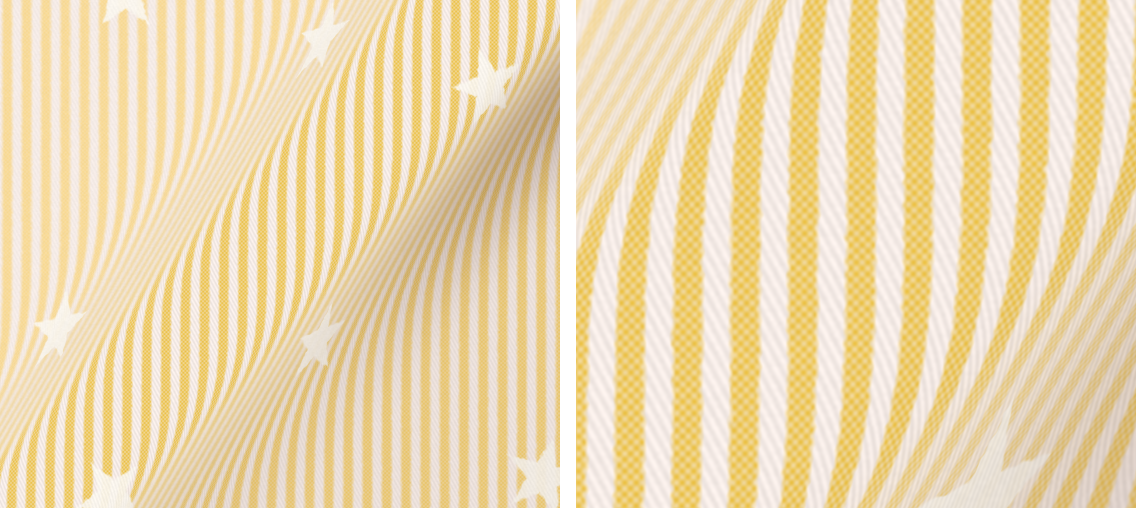
Left: the whole. Right: its middle third, enlarged.
Write a WebGL 2 fragment shader that draws this texture.

```glsl
#version 300 es
precision highp float;
// Draped cotton with yellow and white stripes, scattered pale stars and a diagonal fold.

uniform vec2 u_resolution;
out vec4 fragColor;

// All lengths are in canvas widths.
const float TAU = 6.2831853;
const float STRIPE_PERIOD = 0.0345;
const float STRIPE_CENTRE = 0.013;
const float STRIPE_DUTY = 0.50;
const float THREAD = 0.0069;

// Fold valleys: x = offset + slope * y, with the cloth each takes in.
const vec3 LEFT_VALLEY = vec3(-0.128, 0.87, 0.2344);
const vec3 RIGHT_VALLEY = vec3(0.277, 0.93, 0.2266);
// Half widths of each valley on its flat side and on the raised side.
const vec2 LEFT_WIDTH = vec2(0.064, 0.046);
const vec2 RIGHT_WIDTH = vec2(0.076, 0.056);

// Star rows: start and step hold x, y and turn.
const int STAR_ROWS = 3;
const vec3 ROW_START[STAR_ROWS] = vec3[](
    vec3(0.224, 0.922, 0.0), vec3(0.107, 0.318, 0.15), vec3(0.200, 0.020, 0.6));
const vec3 ROW_STEP[STAR_ROWS] = vec3[](
    vec3(0.325, -0.085, 0.16), vec3(0.434, -0.020, 0.1), vec3(0.742, 0.035, -0.85));
const float ROW_BOW = 0.028;
const float STAR_RADIUS = 0.071;
const float STAR_WAIST = 0.42;
const float STAR_DRAPE = 0.62;

const vec3 WHITE = vec3(0.960, 0.923, 0.905);
const vec3 YELLOW_SOFT = vec3(0.970, 0.855, 0.595);
const vec3 YELLOW_DEEP = vec3(0.930, 0.790, 0.395);
const vec3 YELLOW_PALE = vec3(0.955, 0.870, 0.690);
const vec3 STAR_CREAM = vec3(0.980, 0.965, 0.935);
const vec3 SHADOW_TINT = vec3(0.74, 0.69, 0.66);

float hash(vec2 p) {
    p = fract(p * vec2(0.1031, 0.1137));
    p += dot(p, p.yx + 33.33);
    return fract((p.x + p.y) * p.x * 47.0);
}

float noise(vec2 p) {
    vec2 cell = floor(p), f = fract(p);
    f = f * f * (3.0 - 2.0 * f);
    return mix(mix(hash(cell), hash(cell + vec2(1, 0)), f.x),
               mix(hash(cell + vec2(0, 1)), hash(cell + vec2(1, 1)), f.x), f.y);
}

float valleyOffset(vec2 p, vec3 valley) {
    return p.x - valley.x - valley.y * p.y;
}

// Smooth step through a valley, with its own width before and after.
float valleyRise(float d, float before, float after) {
    return 0.5 + 0.5 * tanh(d / mix(before, after, smoothstep(-0.08, 0.08, d)));
}

// Cloth gathered between the left edge and p.
float gathered(vec2 p) {
    float left = valleyRise(valleyOffset(p, LEFT_VALLEY), LEFT_WIDTH.x, LEFT_WIDTH.y);
    float right = valleyRise(valleyOffset(p, RIGHT_VALLEY), RIGHT_WIDTH.y, RIGHT_WIDTH.x);
    return LEFT_VALLEY.z * left + RIGHT_VALLEY.z * right;
}

// Signed distance to a five-pointed star, turned counter-clockwise.
float starDistance(vec2 q, float turn) {
    float sector = TAU / 5.0;
    float a = atan(q.x, q.y) + turn;
    a = abs(mod(a + 0.5 * sector, sector) - 0.5 * sector);
    vec2 s = length(q) * vec2(cos(a), sin(a));
    vec2 tip = vec2(STAR_RADIUS, 0.0);
    vec2 waist = STAR_RADIUS * STAR_WAIST * vec2(cos(0.5 * sector), sin(0.5 * sector));
    vec2 edge = normalize(waist - tip);
    return dot(s - tip, vec2(edge.y, -edge.x));
}

float starCoverage(vec2 p, float gather, float pixel) {
    float cover = 0.0;
    float ragged = 0.004 * (noise(p * 170.0) - 0.5);
    for (int row = 0; row < STAR_ROWS; row++) {
        int count = row == 0 ? 3 : 2;
        for (int i = 0; i < count; i++) {
            float k = float(i);
            vec3 star = ROW_START[row] + k * ROW_STEP[row];
            star.x += ROW_BOW * k * (2.0 - k);
            vec2 q = p - star.xy;
            q.x += STAR_DRAPE * (gather - gathered(star.xy));
            float d = starDistance(q, star.z) + ragged;
            cover = max(cover, 1.0 - smoothstep(-pixel - 0.001, pixel + 0.001, d));
        }
    }
    return cover;
}

void main() {
    vec2 p = gl_FragCoord.xy / u_resolution.x;
    float pixel = 1.0 / u_resolution.x;
    float dl = valleyOffset(p, LEFT_VALLEY);
    float dr = valleyOffset(p, RIGHT_VALLEY);
    float gather = gathered(p);
    float u = p.x + gather;
    float stretch = fwidth(u);

    // The raised fold is in focus; the cloth around it is softer and the valleys paler.
    float crisp = smoothstep(-0.03, 0.09, dl) * (1.0 - 0.5 * smoothstep(0.0, 0.14, dr));
    float valley = smoothstep(1.6, 4.6, stretch / pixel);

    // Stripes
    float phase = (u - STRIPE_CENTRE) / STRIPE_PERIOD + 0.05 * (noise(p * 220.0) - 0.5);
    float away = abs(fract(phase + 0.5) - 0.5);
    float blur = 0.75 * stretch / STRIPE_PERIOD + mix(0.09, 0.05, crisp);
    float stripe = 1.0 - smoothstep(-blur, blur, away - 0.5 * STRIPE_DUTY);
    stripe = mix(stripe, 0.55, 0.35 * valley);

    // Weave: staggered flecks in the yellow, twill lines in the white
    vec2 thread = TAU * vec2(u, p.y) / THREAD;
    float weave = (0.35 + 0.65 * crisp) * (1.0 - smoothstep(0.4, 1.0, stretch / THREAD));
    float fleck = cos(thread.x) * cos(thread.y);
    float twill = sin(thread.x + 0.55 * thread.y);
    vec3 yellow = mix(YELLOW_SOFT, YELLOW_DEEP, crisp);
    yellow = mix(yellow, YELLOW_PALE, 0.6 * valley);
    yellow = mix(yellow, WHITE, weave * (0.08 + 0.32 * fleck));
    vec3 white = WHITE * (1.0 + 0.03 * weave * twill);
    vec3 colour = mix(white, yellow, stripe);

    // Stars
    vec3 cream = STAR_CREAM * (1.0 + 0.015 * weave * twill);
    colour = mix(colour, cream, 0.93 * starCoverage(p, gather, pixel));

    // Light and shadow across the fold
    float reach = dr < 0.03 ? 0.085 : 0.13;
    float hollow = exp(-pow((dr - 0.03) / reach, 2.0)) * (0.26 + 0.55 * smoothstep(0.5, 1.0, p.x));
    float lee = 0.15 * smoothstep(0.02, 0.20, dr);
    float crease = 0.06 * exp(-pow(dl / 0.05, 2.0));
    colour *= mix(vec3(1.0), SHADOW_TINT, clamp(hollow + lee + crease, 0.0, 1.0));
    colour *= 1.0 + 0.02 * (noise(p * 400.0) - 0.5);
    fragColor = vec4(clamp(colour, 0.0, 1.0), 1.0);
}
```
